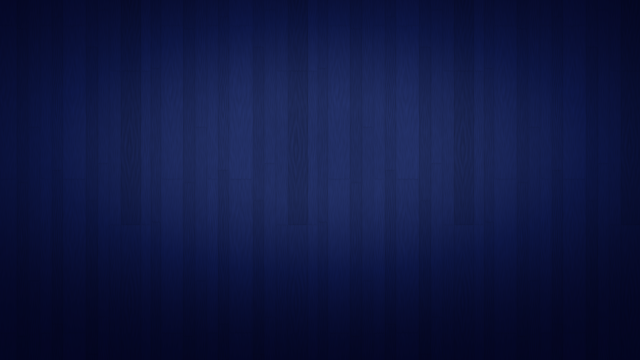
Write a Shadertoy shader that draws this texture.

```glsl
// Dark blue vertical wood planks lit by a broad soft glow above the centre.

const int PLANKS = 12;
const float TILE_WIDTH = 0.463;   // one repeat of the plank pattern, in canvas heights
const float TILE_START = 0.336;
const float BOARD_LENGTH = 0.427;

// Left edge of each plank, as a share of the tile
const float EDGES[13] = float[13](0.0, 0.12, 0.18, 0.24, 0.375, 0.445, 0.515,
                                  0.585, 0.65, 0.79, 0.86, 0.93, 1.0);
// Brightness offset of each plank
const float TONES[12] = float[12](-0.055, 0.04, -0.02, 0.045, -0.05, 0.0,
                                  0.03, -0.02, 0.045, -0.055, 0.02, -0.01);
// Height of one board end on each plank
const float JOINTS[12] = float[12](0.376, 0.376, 0.81, 0.502, 0.92, 0.22,
                                   0.502, 0.10, 0.502, 0.87, 0.546, 0.376);

vec2 hash2(vec2 p) {
    vec2 q = vec2(dot(p, vec2(41.3, 289.1)), dot(p, vec2(157.7, 73.9)));
    return fract(sin(q) * 4375.5);
}

// Dark seam of a given width, softened by the pixel size
float seam(float dist, float width, float pixel) {
    return 1.0 - smoothstep(width, width + pixel * 1.5, abs(dist));
}

// Cellular noise: distance to the nearest scattered point
float cellular(vec2 p) {
    vec2 cell = floor(p);
    float nearest = 2.0;
    for (int y = -1; y <= 1; y++) {
        for (int x = -1; x <= 1; x++) {
            vec2 c = cell + vec2(x, y);
            nearest = min(nearest, length(c + hash2(c) - p));
        }
    }
    return nearest;
}

// Irregular short fibres: stretched cells at two scales
float fibres(vec2 p, float seed) {
    p.x += 0.003 * sin(p.y * 23.0 + seed * 9.0) + 0.0015 * sin(p.y * 59.0 + seed * 5.0);
    float fine = cellular(p * vec2(210.0, 34.0) + seed * 71.0);
    float broad = cellular(p * vec2(85.0, 9.0) + seed * 37.0);
    return (fine - 0.45) + 0.4 * (broad - 0.45);
}

// Nested pointed arches above and below a knot
float arches(vec2 offset, float width, float seed) {
    float across = abs(offset.x) / width;
    float along = sqrt(offset.y * offset.y + 0.0002) * 7.0;
    float wobble = 0.7 * sin(offset.y * 41.0 + seed * 8.0) + 0.5 * sin(offset.y * 97.0 + across * 6.0);
    return sin((across * 2.2 + along) * 14.0 + wobble) * exp(-along * 0.8 - across);
}

// Brightness multiplier of the wooden surface
float wood(vec2 p, float pixel) {
    float tile = fract((p.x - TILE_START) / TILE_WIDTH);
    int plank = 0;
    for (int i = 1; i < PLANKS; i++) {
        if (tile >= EDGES[i]) plank = i;
    }
    float left = (tile - EDGES[plank]) * TILE_WIDTH;
    float width = (EDGES[plank + 1] - EDGES[plank]) * TILE_WIDTH;

    // Boards along the plank
    float along = (p.y - JOINTS[plank]) / BOARD_LENGTH;
    float board = floor(along);
    vec2 seed = hash2(vec2(float(plank), board));
    float jointDist = (along - floor(along + 0.5)) * BOARD_LENGTH;

    // Grain, with arches of varied height and strength
    float knotHeight = JOINTS[plank] + (board + 0.35 + 0.3 * seed.y) * BOARD_LENGTH;
    if (plank == 0) knotHeight = JOINTS[plank] + (board + 0.51) * BOARD_LENGTH;
    vec2 knotOffset = vec2(left - width * 0.42, p.y - knotHeight);
    float knotty = (plank == 0 || plank == 7) ? 1.0 : 0.25 + 0.5 * seed.y;
    float grain = 0.085 * fibres(vec2(left, p.y), seed.x);
    grain += 0.06 * knotty * arches(knotOffset, width, seed.x);

    // Seams between planks and at board ends
    float sideDist = min(left, width - left);
    float gaps = 0.05 * seam(sideDist, 0.0004, pixel);
    gaps = max(gaps, 0.045 * seam(jointDist, 0.0004, pixel));

    return 1.0 + TONES[plank] + 0.08 * (seed.x - 0.5) + grain - gaps;
}

// Wide flat-topped light, falling off towards the corners
float glow(vec2 uv, vec2 centre, vec2 spread) {
    vec2 d = (uv - centre) / spread;
    return 1.06 * exp(-pow(dot(d, d), 1.25));
}

// Navy ramp from shadow to light
vec3 navy(float level) {
    vec3 shadow = vec3(0.012, 0.020, 0.130);
    vec3 middle = vec3(0.048, 0.084, 0.260);
    vec3 light = vec3(0.125, 0.175, 0.375);
    vec3 low = mix(shadow, middle, clamp(level * 2.0, 0.0, 1.0));
    return mix(low, light, clamp(level * 2.0 - 1.0, 0.0, 1.0));
}

void mainImage(out vec4 fragColor, in vec2 fragCoord) {
    vec2 uv = fragCoord / iResolution.xy;
    vec2 p = fragCoord / iResolution.y;
    float pixel = 1.0 / iResolution.y;

    float level = glow(uv, vec2(0.5, 0.59), vec2(0.48, 0.39));
    vec3 color = navy(level) * wood(p, pixel);
    fragColor = vec4(color, 1.0);
}
```
